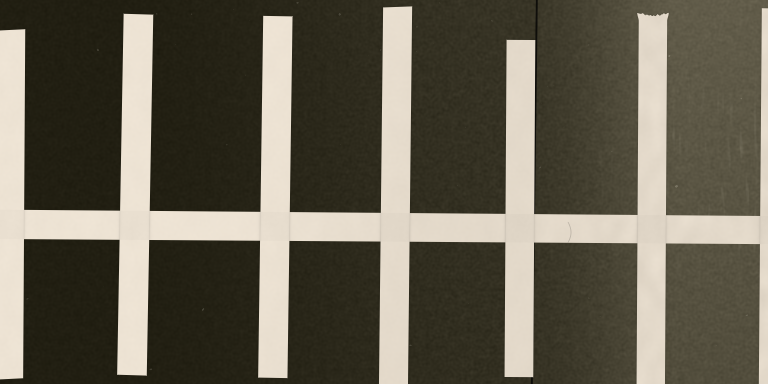
Reproduce this pattern procedurally as a Shadertoy shader.

```glsl
// Seven upright strips of white paper tape crossed by one long strip on grainy black board.

vec2 hash2(vec2 p) {
    p = vec2(dot(p, vec2(127.1, 311.7)), dot(p, vec2(269.5, 183.3)));
    return 2.0 * fract(sin(p) * 43758.5) - 1.0;
}

float gradientNoise(vec2 p) {
    vec2 i = floor(p), f = fract(p);
    vec2 u = f * f * f * (f * (f * 6.0 - 15.0) + 10.0);
    vec2 e = vec2(0.0, 1.0);
    return mix(mix(dot(hash2(i), f), dot(hash2(i + e.yx), f - e.yx), u.x),
               mix(dot(hash2(i + e), f - e), dot(hash2(i + e.yy), f - e.yy), u.x), u.y);
}

float boxDistance(vec2 p, vec2 halfSize) {
    vec2 d = abs(p) - halfSize;
    return length(max(d, 0.0)) + min(max(d.x, d.y), 0.0);
}

float coverage(float d) {
    return clamp(0.5 - d * iResolution.y, 0.0, 1.0);
}

// Black board: brighter to the right, with a butt joint between two sheets
vec3 boardColor(vec2 p) {
    float grain = gradientNoise(p * 120.0) + 0.6 * gradientNoise(p * 47.0);
    float glare = 0.36 * smoothstep(0.3, 1.4, p.x) + 0.62 * smoothstep(1.36, 1.8, p.x);
    glare *= mix(0.78, 1.06, p.y);
    glare += grain * mix(0.1, 0.2, smoothstep(0.4, 1.5, p.x));

    float seam = p.x - 1.385 - 0.013 * p.y;
    glare += 0.06 * coverage(-seam);
    vec3 color = mix(vec3(0.13, 0.12, 0.07), vec3(0.36, 0.34, 0.27), glare);

    // Vertical scuffs and pale specks
    float scuff = smoothstep(0.15, 0.5, gradientNoise(p * vec2(75.0, 9.0)));
    color += 0.06 * scuff * exp(-18.0 * dot(p - vec2(1.86, 0.55), p - vec2(1.86, 0.55)));
    color += 0.12 * smoothstep(0.52, 0.65, gradientNoise(p * 65.0 + 9.0));
    return color * (1.0 - 0.75 * coverage(abs(seam) - 0.0025));
}

// White tape: fine mottling, with more creases to the right
vec3 tapeColor(vec2 p, float seed) {
    float crease = gradientNoise(p * vec2(24.0, 15.0) + seed * 7.3);
    float wear = mix(0.012, 0.045, smoothstep(1.25, 1.7, p.x));
    float shade = smoothstep(0.55, 1.25, p.x + 0.3 * (0.5 - p.y));
    vec3 color = mix(vec3(0.93, 0.89, 0.83), vec3(0.89, 0.85, 0.79), shade);
    return color + wear * crease + 0.008 * gradientNoise(p * 100.0);
}

void mainImage(out vec4 fragColor, in vec2 fragCoord) {
    vec2 p = fragCoord / iResolution.y;
    vec3 color = boardColor(p);

    // Long strip, slightly tilted
    vec2 q = vec2(p.x - 1.0, p.y - 0.4158 + 0.0075 * p.x);
    float longStrip = coverage(boxDistance(q, vec2(1.2, 0.0382 - 0.0008 * p.x)));
    vec3 longColor = tapeColor(p, 20.0);

    // Lifted fold just right of the joint
    vec2 fold = p - vec2(1.475, 0.395);
    float foldLine = abs(fold.x - 0.012 * cos(fold.y * 45.0)) - 0.0012;
    longColor *= 1.0 - 0.16 * coverage(foldLine) * coverage(abs(fold.y) - 0.027);
    color = mix(color, longColor, longStrip);

    // Upright strips, each placed, leaned and cut a little differently
    float shift[7] = float[7](0.0, -0.004, 0.029, 0.010, 0.002, 0.0135, 0.0005);
    float lean[7] = float[7](0.006, 0.018, 0.014, 0.011, 0.006, 0.006, 0.008);
    float top[7] = float[7](0.922, 0.963, 0.958, 0.982, 0.896, 0.966, 0.978);
    float bottom[7] = float[7](0.013, 0.023, 0.016, -0.01, 0.018, -0.01, -0.01);
    for (int i = 0; i < 7; i++) {
        float id = float(i);
        float center = 0.0242 + 0.332 * id + shift[i] + lean[i] * (p.y - 0.5);
        float x = p.x - center;
        float halfWidth = 0.039 - 0.0004 * id;
        float y = p.y - 0.5 * (top[i] + bottom[i]) + 0.06 * hash2(vec2(id, 3.0)).x * x;

        // Ragged tear on the sixth strip
        if (i == 5) {
            float tear = smoothstep(0.88, 0.965, p.y);
            y += tear * (0.008 - 0.2 * abs(x - 0.005) + 0.008 * gradientNoise(vec2(x * 130.0, 2.0)));
            halfWidth += 0.004 * smoothstep(0.945, 0.966, p.y);
        }
        float d = boxDistance(vec2(x, y), vec2(halfWidth, 0.5 * (top[i] - bottom[i])));

        // Soft contact shadow, then the strip with the long one showing through
        color *= 1.0 - 0.1 * exp(-max(d, 0.0) / 0.0025);
        vec3 stripColor = tapeColor(p, id) * (1.0 - 0.018 * longStrip);
        stripColor *= 1.0 - 0.05 * longStrip * exp(-abs(d) / 0.002);
        color = mix(color, stripColor, coverage(d));
    }

    fragColor = vec4(clamp(color, 0.0, 1.0), 1.0);
}
```
